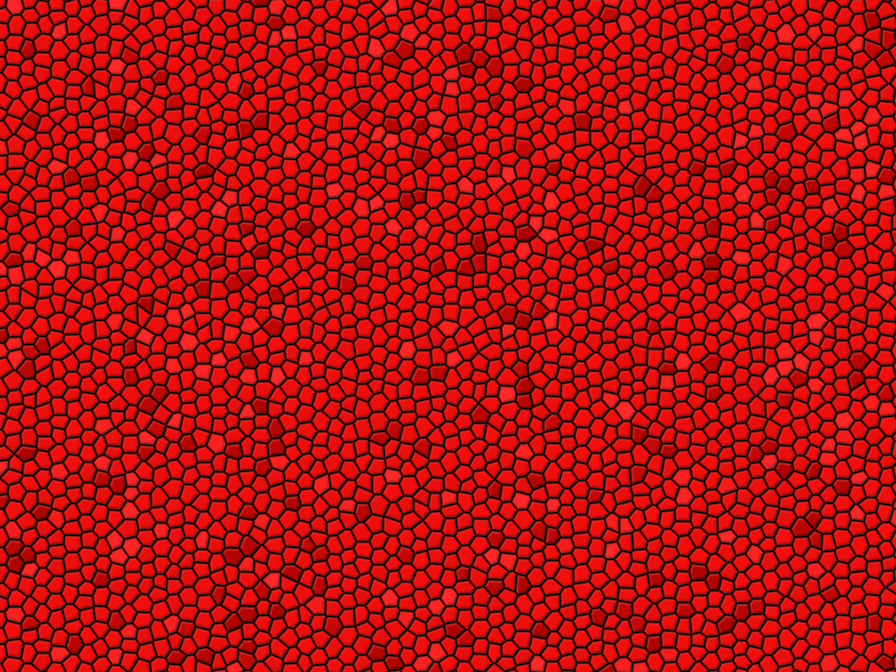
Give the GLSL for this pattern, as a WebGL 2 fragment shader.

```glsl
#version 300 es
precision highp float;
// Draws a mosaic of small bevelled red pebbles, packed in a jittered hexagonal grid with black joints.

uniform vec2 u_resolution;
out vec4 fragColor;

const float ROWS = 40.0;                  // pebbles per canvas height
const float COLUMN_STEP = 0.866;          // column spacing, in row heights
const vec2 JITTER = vec2(0.42, 0.56);     // spread of the pebble centres
const float JOINT_CENTRE = 0.054;         // edge distance where joint becomes pebble
const float JOINT_SHADOW = 0.012;         // widens the joint on sides away from the light
const float JOINT_SOFTNESS = 0.076;       // half width of that transition
const float RIM_WIDTH = 0.21;
const float SHADE_WIDTH = 0.31;
const float HIGHLIGHT = 0.80;
const float SHADE = 0.36;
const float DARK_SHARE = 0.085;
const float PALE_SHARE = 0.085;
const float CLUSTER_SIZE = 4.0;           // cells per patch of dark pebbles
const vec2 LIGHT_DIR = vec2(-0.6, 0.8);

const vec3 JOINT_COLOUR = vec3(0.035, 0.005, 0.005);
const vec3 RED = vec3(0.938, 0.055, 0.055);
const vec3 DARK_RED = vec3(0.68, 0.01, 0.01);
const vec3 PALE_RED = vec3(1.0, 0.16, 0.16);
const vec3 RIM_COLOUR = vec3(0.73, 0.25, 0.24);

float hash(vec2 p) {
    return fract(sin(dot(p, vec2(127.1, 311.7))) * 43758.5453);
}

// Centre of a pebble: hexagonal grid point plus a random offset
vec2 pebbleCentre(vec2 cell) {
    vec2 offset = vec2(hash(cell), hash(cell + 57.3)) - 0.5;
    vec2 grid = vec2(cell.x * COLUMN_STEP, cell.y + 0.5 * mod(cell.x, 2.0));
    return grid + JITTER * offset;
}

// Mostly plain red, with paler pebbles and loosely grouped darker ones
vec3 pebbleColour(vec2 cell) {
    float pick = hash(cell + 19.7);
    float variation = hash(cell + 83.1);
    float patchDensity = 0.4 + 1.2 * hash(floor(cell / CLUSTER_SIZE) + 31.9);
    vec3 colour = RED * mix(0.97, 1.02, variation);
    if (pick < DARK_SHARE * patchDensity) colour = mix(DARK_RED, RED, 0.4 * variation);
    if (pick > 1.0 - PALE_SHARE) colour = mix(PALE_RED, RED, 0.5 * variation);
    return colour;
}

void main() {
    vec2 p = gl_FragCoord.xy / u_resolution.y * ROWS;
    float pixel = ROWS / u_resolution.y;
    vec2 base = floor(vec2(p.x / COLUMN_STEP, p.y));

    // Nearest pebble
    vec2 nearestCell = base;
    vec2 toNearest = vec2(0.0);
    float nearestDist = 1e5;
    for (int y = -2; y <= 2; y++) {
        for (int x = -2; x <= 2; x++) {
            vec2 cell = base + vec2(x, y);
            vec2 d = pebbleCentre(cell) - p;
            if (dot(d, d) < nearestDist) {
                nearestDist = dot(d, d);
                nearestCell = cell;
                toNearest = d;
            }
        }
    }

    // Distance to the closest border, and its outward direction
    float edgeDist = 1e5;
    vec2 edgeNormal = vec2(0.0, 1.0);
    for (int y = -2; y <= 2; y++) {
        for (int x = -2; x <= 2; x++) {
            vec2 cell = nearestCell + vec2(x, y);
            if (x == 0 && y == 0) continue;
            vec2 d = pebbleCentre(cell) - p;
            vec2 normal = normalize(d - toNearest);
            float dist = dot(0.5 * (d + toNearest), normal);
            if (dist < edgeDist) {
                edgeDist = dist;
                edgeNormal = normal;
            }
        }
    }

    // Bevel: greyish rim towards the light, broader shade away from it
    float facing = dot(edgeNormal, LIGHT_DIR);
    float rim = 1.0 - smoothstep(0.09, RIM_WIDTH, edgeDist);
    float shade = 1.0 - smoothstep(0.06, SHADE_WIDTH, edgeDist);
    vec3 colour = pebbleColour(nearestCell);
    colour = mix(colour, RIM_COLOUR, HIGHLIGHT * rim * smoothstep(-0.1, 0.8, facing));
    colour *= 1.0 - SHADE * shade * max(-facing, 0.0);

    // Joints
    float soft = max(JOINT_SOFTNESS, 0.5 * pixel);
    float centre = JOINT_CENTRE - JOINT_SHADOW * facing;
    float body = smoothstep(centre - soft, centre + soft, edgeDist);
    fragColor = vec4(mix(JOINT_COLOUR, colour, body), 1.0);
}
```
